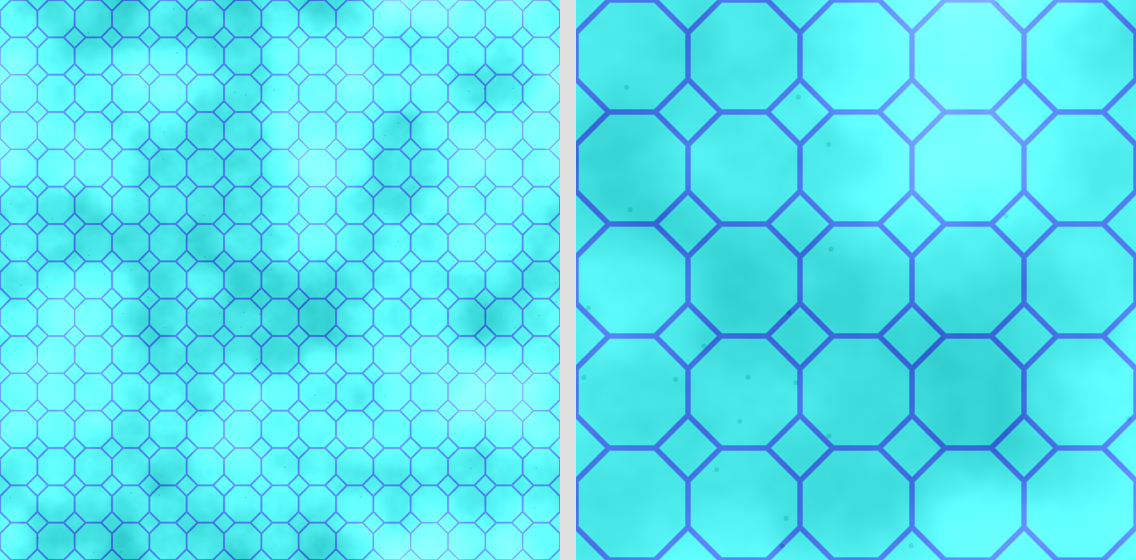
Left, the full canvas; right, a detail of the centre.
Write a WebGL 2 fragment shader that draws this pattern.

```glsl
#version 300 es
precision highp float;

uniform vec2 u_resolution;
out vec4 fragColor;

const float REPEATS = 15.0;
const float CORNER_CUT = 0.2929;      // half diagonal of the corner diamond
const float LINE_HALF_WIDTH = 0.024;  // in cells
const vec3 TILE_COLOR = vec3(0.38, 1.0, 1.0);
const vec3 LINE_COLOR = vec3(0.37, 0.55, 1.0);

float hash(vec2 p) {
    vec3 q = fract(vec3(p.xyx) * vec3(0.1031, 0.1030, 0.0973));
    q += dot(q, q.yzx + 33.33);
    return fract((q.x + q.y) * q.z);
}

// Value noise that wraps after "period" lattice steps
float wrappedNoise(vec2 p, float period, float seed) {
    vec2 cell = floor(p);
    vec2 f = fract(p);
    vec2 blend = f * f * f * (f * (f * 6.0 - 15.0) + 10.0);
    vec2 lo = mod(cell, period) + seed;
    vec2 hi = mod(cell + 1.0, period) + seed;
    float bottom = mix(hash(lo), hash(vec2(hi.x, lo.y)), blend.x);
    float top = mix(hash(vec2(lo.x, hi.y)), hash(hi), blend.x);
    return mix(bottom, top, blend.y);
}

float clouds(vec2 uv, float period) {
    float sum = 0.0;
    float weight = 0.5;
    for (int octave = 0; octave < 5; octave++) {
        sum += weight * wrappedNoise(uv * period, period, 17.0 * float(octave) + 5.0);
        period *= 2.0;
        weight *= 0.5;
    }
    return sum / 0.96875;
}

// Distance, in cells, to the edges of octagons with diamonds at the corners
float octagonEdges(vec2 p, float cut) {
    vec2 fromCorner = abs(fract(p + 0.5) - 0.5);
    float diamond = (fromCorner.x + fromCorner.y - cut) * 0.70711;
    float straight = max(min(fromCorner.x, fromCorner.y), -diamond);
    return min(abs(diamond), straight);
}

// Sparse small dots on a jittered grid
float specks(vec2 uv, float count, float radius, float softness) {
    vec2 cell = floor(uv * count);
    vec2 center = 0.2 + 0.6 * vec2(hash(cell + 71.0), hash(cell + 133.0));
    float dist = length(fract(uv * count) - center);
    float present = step(0.88, hash(cell + 211.0));
    return present * (1.0 - smoothstep(radius - softness, radius + softness, dist));
}

void main() {
    vec2 uv = gl_FragCoord.xy / u_resolution;
    float pixel = 1.0 / min(u_resolution.x, u_resolution.y);

    // Outlined tiles
    float soft = 0.75 * pixel * REPEATS;
    float edge = octagonEdges(uv * REPEATS, CORNER_CUT);
    float line = 1.0 - smoothstep(LINE_HALF_WIDTH - soft, LINE_HALF_WIDTH + soft, edge);
    vec3 color = mix(TILE_COLOR, LINE_COLOR, line);

    // Cloudy fading and faint specks
    color += 0.5 * (clouds(uv, 7.0) - 0.5);
    color -= 0.08 * specks(uv, 40.0, 0.06, 0.5 * pixel * 40.0);

    fragColor = vec4(clamp(color, 0.0, 1.0), 1.0);
}
```
